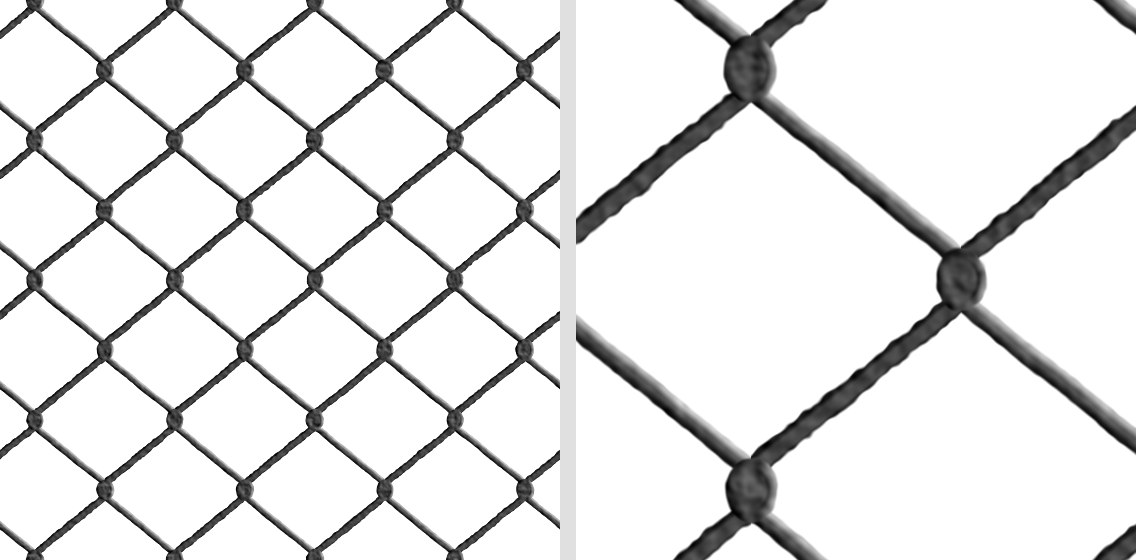
Left, the full canvas; right, a detail of the centre.
This pattern is drawn by a three.js fragment shader. Its source:

```glsl
varying vec2 vUv;

const float REPEATS = 4.0;       // mesh repeats across and down
const float SOFT = 0.004;        // half width of a smoothed edge, in cells
const vec3 PAPER = vec3(1.0);

float hash(vec2 p) {
  vec3 q = fract(p.xyx * vec3(0.1031, 0.1030, 0.0973));
  q += dot(q, q.yzx + 33.33);
  return fract((q.x + q.y) * q.z);
}

// Value noise that wraps after a whole number of cells
float wrapNoise(vec2 uv, float period) {
  vec2 p = uv * period;
  vec2 i = floor(p);
  vec2 f = fract(p);
  f = f * f * (3.0 - 2.0 * f);
  float a = hash(mod(i, period));
  float b = hash(mod(i + vec2(1.0, 0.0), period));
  float c = hash(mod(i + vec2(0.0, 1.0), period));
  float d = hash(mod(i + vec2(1.0, 1.0), period));
  return mix(mix(a, b, f.x), mix(c, d, f.x), f.y);
}

// Small bumps lit from the upper right
float relief(vec2 uv, float period) {
  vec2 stepToLight = vec2(0.6 / period);
  return wrapNoise(uv, period) - wrapNoise(uv + stepToLight, period);
}

float coverage(float dist) {
  return 1.0 - smoothstep(-SOFT, SOFT, dist);
}

float ellipseDistance(vec2 p, vec2 radii) {
  return (length(p / radii) - 1.0) * min(radii.x, radii.y);
}

// Signed offset from the wires that leave a knot above and below its centre
float wireOffset(vec2 p, float gap) {
  float slope = 1.0 - 4.0 * gap;
  float rise = abs(p.y) - gap - slope * abs(p.x);
  return rise * sign(p.y) / sqrt(1.0 + slope * slope);
}

// Falling wire: dark underside, bright upper edge
float litWireTone(float across) {
  float tone = mix(0.09, 0.34, smoothstep(-0.8, 0.05, across));
  return mix(tone, 0.74, smoothstep(0.05, 0.85, across));
}

// Rising wire: flat grey body between black edges
float shadedWireTone(float across) {
  float upper = smoothstep(0.25, 0.8, across);
  float lower = smoothstep(0.6, 1.0, -across);
  return mix(0.27, 0.08, max(upper, lower * 0.7));
}

// Knot: dark left rim, grey face, bright right rim
float knotTone(vec2 p, vec2 radii) {
  float radius = length(p / radii);
  float side = p.x / radii.x;
  float rim = smoothstep(0.6, 1.0, radius);
  float tone = mix(0.27, 0.09, rim * smoothstep(0.1, -0.5, side));
  tone = mix(tone, 0.62, rim * smoothstep(0.3, 0.9, side));
  float groove = 1.0 - smoothstep(0.0, 0.14, abs(radius - 0.66));
  return tone - 0.09 * groove * smoothstep(0.0, 0.6, side);
}

void main() {
  // Nearest knot of two interleaved square lattices
  vec2 q = vUv * REPEATS - vec2(0.25, 0.0);
  vec2 even = fract(q + 0.5) - 0.5;
  vec2 odd = fract(q) - 0.5;
  bool isEven = abs(even.x) + abs(even.y) < 0.5;
  vec2 p = isEven ? even : odd;
  vec2 knotId = isEven ? mod(floor(q + 0.5), REPEATS)
                       : mod(floor(q), REPEATS) + 0.5;

  // Uneven surface
  float bend = wrapNoise(vUv, 40.0) - 0.5;
  float ragged = wrapNoise(vUv, 190.0) - 0.5;
  float grain = relief(vUv, 150.0) * 0.16 + relief(vUv, 256.0) * 0.08;

  // Wires
  bool falling = p.x * p.y < 0.0;
  float halfWidth = falling ? 0.0235 : 0.0255;
  float offset = wireOffset(p, 0.047) + bend * 0.007;
  float roughness = falling ? 0.003 : 0.008;
  float wireMask = coverage(abs(offset) - halfWidth + ragged * roughness);
  float across = offset / halfWidth;
  float wire = falling ? litWireTone(across) : shadedWireTone(across);
  vec3 color = mix(PAPER, vec3(wire + grain * 0.7), wireMask);

  // Knots
  float variation = hash(knotId * 2.0 + 7.0) - 0.5;
  vec2 radii = vec2(0.063, 0.076) * (1.0 + 0.06 * variation);
  vec2 k = p + vec2(0.004 * variation, 0.0);
  float knotDist = ellipseDistance(k, radii) + bend * 0.008 + ragged * 0.005;
  float knot = knotTone(k, radii) + grain * 1.3;
  color = mix(color, vec3(knot), coverage(knotDist));

  gl_FragColor = vec4(clamp(color, 0.0, 1.0), 1.0);
}
```
